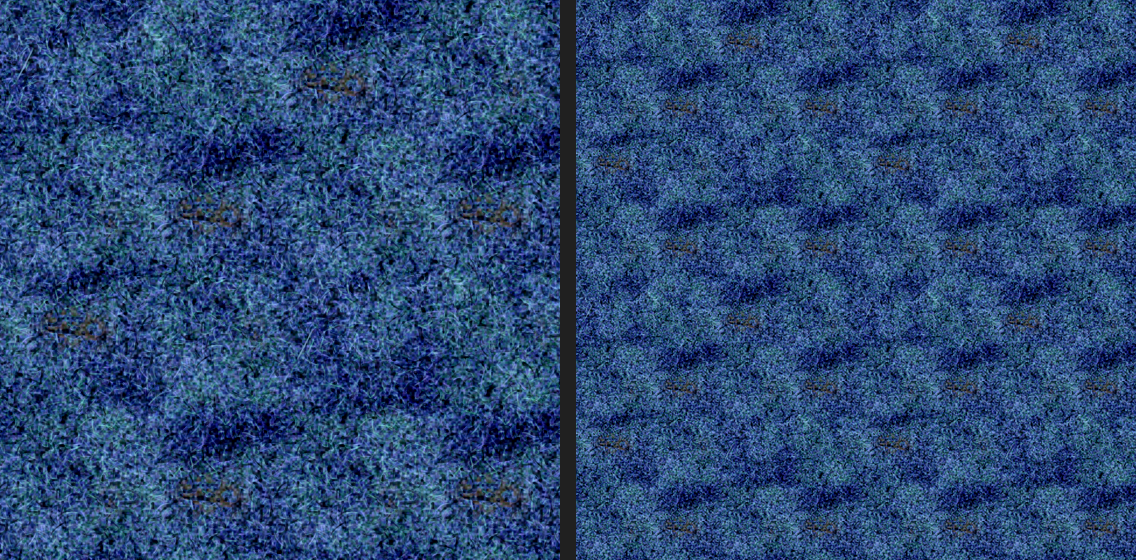
Left, the tile; right, the same tile 2 across and 2 down.
Reproduce this texture procedurally as a WebGL 2 fragment shader.

```glsl
#version 300 es
precision highp float;
// Blue wool felt: mottled wrapping noise under layers of short thin fibres.
// One periodic swatch fills a 2 by 2 grid; offset views of the same swatch
// are blended into alternate bands, so that the grid is partly broken up.
uniform vec2 u_resolution;
out vec4 outColor;

const float TAU = 6.28319;
const vec3 INK = vec3(0.04, 0.12, 0.22);
const vec3 NAVY = vec3(0.09, 0.17, 0.43);
const vec3 SLATE = vec3(0.23, 0.38, 0.57);
const vec3 TEAL = vec3(0.15, 0.36, 0.41);
const vec3 MINT = vec3(0.36, 0.61, 0.64);
const vec3 VIOLET = vec3(0.39, 0.48, 0.74);
const vec3 BROWN = vec3(0.29, 0.29, 0.27);
const vec3 PALE = vec3(0.55, 0.70, 0.84);
const vec3 MEAN = vec3(0.19, 0.31, 0.50);

vec3 hash3(vec3 p) {
  uvec3 v = uvec3(p) * 1664525u + 1013904223u;
  v.x += v.y * v.z; v.y += v.z * v.x; v.z += v.x * v.y;
  v ^= v >> 16u;
  v.x += v.y * v.z; v.y += v.z * v.x; v.z += v.x * v.y;
  return vec3(v >> 8u) / 16777216.0;
}

// Three channels of value noise, with n cells per swatch, wrapping
vec3 noise3(vec2 q, float n, float seed) {
  vec2 p = q * n, cell = floor(p), f = p - cell;
  f = f * f * (3.0 - 2.0 * f);
  vec2 a = mod(cell, n), b = mod(cell + 1.0, n);
  return mix(mix(hash3(vec3(a, seed)), hash3(vec3(b.x, a.y, seed)), f.x),
             mix(hash3(vec3(a.x, b.y, seed)), hash3(vec3(b, seed)), f.x), f.y);
}

// Soft round patch on the wrapping swatch
float patchAt(vec2 q, vec2 centre, float radius) {
  vec2 d = fract(q - centre + 0.5) - 0.5;
  return exp(-dot(d, d) / (radius * radius));
}

// Coverage of one curved fibre with tapering ends
float fibre(vec2 d, float angle, float halfLength, float bend, float width) {
  float c = cos(angle), s = sin(angle);
  d = vec2(c * d.x + s * d.y, c * d.y - s * d.x);
  d.y -= bend * d.x * d.x;
  return (1.0 - smoothstep(0.55 * halfLength, halfLength, abs(d.x)))
       * (1.0 - smoothstep(0.0, width, abs(d.y)));
}

// Lays one layer of fibres, one per cell, over a colour
vec3 layFibres(vec3 color, vec2 q, float n, float layer, float strength, float glow) {
  vec2 p = q * n, cell = floor(p);
  for (int k = 0; k < 9; k++) {
    vec2 id = cell + vec2(k % 3, k / 3) - 1.0;
    vec2 key = mod(id, n);
    vec3 h = hash3(vec3(key, layer + 20.0));
    vec3 g = hash3(vec3(key, layer + 50.0));
    float cover = fibre(p - id - h.xy, h.z * TAU, mix(0.3, 0.9, g.x),
                        (g.y - 0.5) * 0.9, 0.0051 * n);
    vec3 tint = mix(VIOLET, MINT, smoothstep(0.2, 0.8, g.z + glow * 0.35));
    tint = mix(tint, INK, step(g.y, 0.30));
    color = mix(color, tint, cover * strength * mix(0.25, 1.0, h.x * h.x));
  }
  return color;
}

// The whole periodic swatch; q spans one unit per repeat
vec3 felt(vec2 q) {
  vec3 broad = noise3(q, 4.0, 1.0) * 0.45 + noise3(q, 9.0, 2.0) * 0.33
             + noise3(q, 21.0, 3.0) * 0.22;
  vec2 warp = (noise3(q, 17.0, 4.0).xy - 0.5) * 0.05;
  vec3 curls = 1.0 - abs(2.0 * noise3(q + warp, 42.0, 5.0) - 1.0);
  vec3 grain = noise3(q, 120.0, 6.0) - 0.5;
  float glow = patchAt(q, vec2(0.72, 0.54), 0.12) + 0.8 * patchAt(q, vec2(0.65, 0.42), 0.06);
  float worn = patchAt(q, vec2(0.28, 0.46), 0.07) + 0.8 * patchAt(q, vec2(0.39, 0.44), 0.06)
             + 0.6 * patchAt(q, vec2(0.97, 0.42), 0.06);
  float shade = patchAt(q, vec2(0.27, 0.60), 0.09) + patchAt(q, vec2(0.46, 0.65), 0.12);

  // Matted ground
  float tone = 0.44 + (broad.x - 0.5) * 1.5 + grain.x * 0.6 + glow * 0.15 - shade * 0.15;
  vec3 color = mix(NAVY, SLATE, clamp(tone, 0.0, 1.0));
  float green = smoothstep(0.40, 0.80, broad.y + grain.y * 0.6 + glow * 0.1);
  color = mix(color, TEAL, green * 0.65);
  color = mix(color, MINT, pow(curls.x, 10.0) * 0.3);
  color = mix(color, VIOLET, pow(curls.y, 10.0) * 0.25);

  for (int i = 0; i < 6; i++) {
    float layer = float(i);
    color = layFibres(color, q + warp * 0.1, 38.0 - 3.0 * layer, layer, 0.5 + 0.06 * layer, glow);
  }

  // Dark pits, and brown worn places seen between them
  vec3 holes = noise3(q + warp * 0.5, 62.0, 7.0);
  color = mix(color, BROWN, clamp(worn * 1.1 * smoothstep(0.3, 0.7, holes.y), 0.0, 0.75));
  float pits = smoothstep(0.66, 0.90, holes.x + (0.5 - broad.x) * 0.3 + shade * 0.05 + worn * 0.15);
  color = mix(color, INK, pits * 0.75);

  // Broad light and dark, then coloured grain, with raised contrast
  color += vec3(0.8, 1.0, 0.8) * ((broad.z - 0.5) * 0.22 + glow * 0.045 - shade * 0.03);
  color += grain.z * 0.24 + grain * vec3(0.10, 0.09, 0.12);
  return MEAN + (color - vec3(0.195, 0.32, 0.495)) * 1.3;
}

void main() {
  vec2 uv = gl_FragCoord.xy / u_resolution;

  // Bands of the plain grid alternate with bands of offset views
  bool lower = uv.y > 0.142 && uv.y < 0.642;
  vec2 centre = lower ? vec2(0.221, 0.44) : vec2(0.684, 0.876);
  float band = smoothstep(-0.4, 0.4, cos(2.0 * TAU * (uv.y - 0.642)));
  float side = smoothstep(-0.4, 0.4, cos(TAU * (uv.x - centre.x)));
  vec3 weights = vec3(band, (1.0 - band) * side, (1.0 - band) * (1.0 - side));
  vec2 moved = 2.0 * (uv - centre) + 0.5;

  // Blend that keeps the contrast where views overlap
  vec3 sum = vec3(0.0);
  if (weights.x > 0.001) sum += weights.x * (felt(2.0 * (uv - vec2(0.462, 0.642)) + 0.5) - MEAN);
  if (weights.y > 0.001) sum += weights.y * (felt(moved) - MEAN);
  if (weights.z > 0.001) sum += weights.z * (felt(moved + vec2(0.0, 0.5)) - MEAN);
  vec3 color = MEAN + sum / length(weights);

  // Two long pale hairs, half a canvas apart
  for (int i = 0; i < 2; i++) {
    vec2 d = fract(uv - vec2(0.045, 0.885) - 0.5 * float(i) + 0.5) - 0.5;
    color = mix(color, PALE, 0.75 * fibre(d, 1.1, 0.038, 0.5, 0.0028));
  }
  outColor = vec4(clamp(color, 0.0, 1.0), 1.0);
}
```
